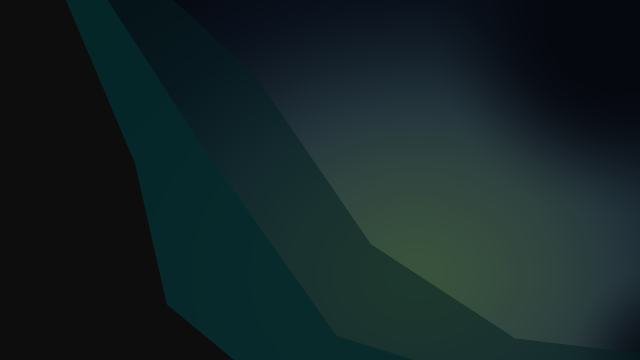
This background is drawn by a Shadertoy shader. Its source:

```glsl
// Dark layered slopes descending to the right in front of a soft green glow.
// The glow is a colour ramp over an elliptical distance, dimmed by two shadows;
// each slope is a translucent layer bounded by a piecewise linear edge.

const float ASPECT = 16.0 / 9.0;

const vec3 NIGHT      = vec3(0.022, 0.032, 0.062);
const vec3 NAVY       = vec3(0.036, 0.065, 0.108);
const vec3 SLATE      = vec3(0.082, 0.133, 0.172);
const vec3 MIST       = vec3(0.143, 0.212, 0.240);
const vec3 SAGE       = vec3(0.188, 0.268, 0.248);
const vec3 MOSS       = vec3(0.220, 0.322, 0.240);
const vec3 DEEP_GREEN = vec3(0.016, 0.121, 0.126);
const vec3 TEAL       = vec3(0.020, 0.160, 0.165);
const vec3 CHARCOAL   = vec3(0.050);

// Colour of the glow at distance d from its centre
vec3 glowRamp(float d) {
    vec3 c = mix(MOSS, SAGE, smoothstep(0.02, 0.34, d));
    c = mix(c, MIST, smoothstep(0.26, 0.50, d));
    c = mix(c, SLATE, smoothstep(0.42, 0.64, d));
    c = mix(c, NAVY, smoothstep(0.56, 0.80, d));
    return mix(c, NIGHT, smoothstep(0.76, 0.98, d));
}

// Round soft shadow: 1 inside the inner radius, 0 past the outer one
float softShadow(vec2 p, vec2 center, float inner, float outer) {
    return 1.0 - smoothstep(inner, outer, length(p - center));
}

vec3 sky(vec2 p) {
    const vec2 glowCenter = vec2(1.157, 0.236);
    vec3 c = glowRamp(length((p - glowCenter) * vec2(0.8, 1.0)));
    c = mix(c, NIGHT, softShadow(p, vec2(1.71, 0.93), 0.16, 0.54));
    return mix(c, NIGHT, 0.8 * softShadow(p, vec2(1.84, 0.0), 0.02, 0.28));
}

// Horizontal position at height y of an edge whose points run downwards
float edgeX(float y, vec2 v[5]) {
    float x = v[0].x;
    for (int i = 0; i < 4; i++) {
        float t = clamp((v[i].y - y) / (v[i].y - v[i + 1].y), 0.0, 1.0);
        x += t * (v[i + 1].x - v[i].x);
    }
    return x;
}

// Antialiased coverage of the region left of an edge
float leftOf(vec2 p, vec2 v[5]) {
    float side = edgeX(p.y, v) - p.x;
    float width = 0.6 * length(vec2(dFdx(side), dFdy(side)));
    return smoothstep(-width, width, side);
}

void mainImage(out vec4 fragColor, in vec2 fragCoord) {
    vec2 p = fragCoord / iResolution.xy * vec2(ASPECT, 1.0);

    // Slope edges, from the farthest to the nearest
    vec2 farEdge[5] = vec2[5](vec2(0.481, 1.0), vec2(0.706, 0.794),
        vec2(1.030, 0.322), vec2(1.431, 0.060), vec2(1.933, 0.0));
    vec2 midEdge[5] = vec2[5](vec2(0.299, 1.0), vec2(0.556, 0.602),
        vec2(0.935, 0.067), vec2(1.150, 0.0), vec2(1.470, -0.1));
    vec2 nearEdge[5] = vec2[5](vec2(0.183, 1.0), vec2(0.375, 0.546),
        vec2(0.463, 0.155), vec2(0.650, 0.0), vec2(0.770, -0.1));

    // Stack the translucent layers over the glow
    vec3 color = sky(p);
    color = mix(color, DEEP_GREEN, 0.53 * leftOf(p, farEdge));
    color = mix(color, TEAL, 0.85 * leftOf(p, midEdge));
    color = mix(color, CHARCOAL, leftOf(p, nearEdge));

    fragColor = vec4(color, 1.0);
}
```
